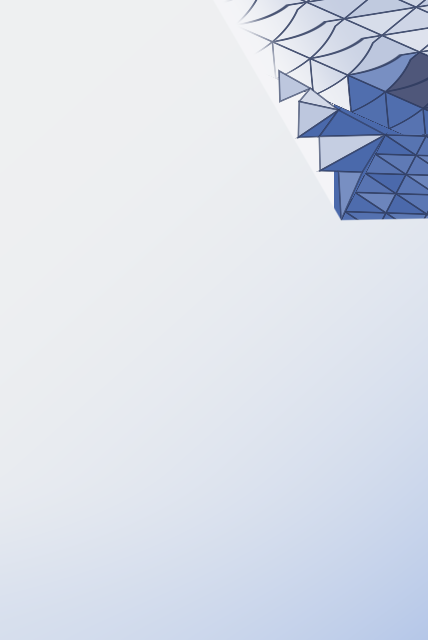
Write a Shadertoy shader that draws this background.

```glsl
// Faceted blue and white building corner against a pale, softly graded sky.
#define SKY_LIGHT vec3(0.935, 0.940, 0.945)
#define SKY_DEEP vec3(0.71, 0.78, 0.91)
#define WHITE vec3(0.955, 0.958, 0.968)
#define PALE vec3(0.74, 0.78, 0.87)
#define MID_BLUE vec3(0.47, 0.56, 0.76)
#define BLUE vec3(0.29, 0.41, 0.67)
#define SEAM vec3(0.18, 0.23, 0.37)
#define SLATE vec3(0.31, 0.34, 0.48)
#define SEAM_WIDTH 0.0008
#define ROW_BEND 0.027

float cross2(vec2 a, vec2 b) { return a.x * b.y - a.y * b.x; }

float hash(vec2 p) { return fract(sin(dot(p, vec2(127.1, 311.7))) * 4375.85); }

float seamMask(float dist, float px) {
    return 1.0 - smoothstep(SEAM_WIDTH, SEAM_WIDTH + px, abs(dist));
}

// Coordinates of p along the lattice axes u and v.
vec2 toLattice(vec2 p, vec2 u, vec2 v) {
    return vec2(cross2(p, v), cross2(u, p)) / cross2(u, v);
}

// Triangle lattice: x = distance to the nearest seam, y = half of the cell.
vec2 latticeCell(vec2 c, vec2 u, vec2 v, bool mainDiagonal) {
    vec2 f = fract(c);
    vec2 border = min(f, 1.0 - f);
    float split = mainDiagonal ? f.x - f.y : f.x + f.y - 1.0;
    float diagonal = mainDiagonal ? length(u + v) : length(u - v);
    float dist = min(border.x / length(v), border.y / length(u));
    dist = min(dist, abs(split) / diagonal);
    return vec2(dist * abs(cross2(u, v)), step(0.0, split));
}

float lineSide(vec2 p, vec2 a, vec2 b) {
    return cross2(normalize(b - a), p - a);
}

// One triangular panel with a seam; works for either winding.
void panel(inout vec3 color, vec2 p, vec2 a, vec2 b, vec2 c, vec3 tint, float px) {
    float winding = sign(cross2(b - a, c - a));
    float dist = -winding * lineSide(p, a, b);
    dist = max(dist, -winding * lineSide(p, b, c));
    dist = max(dist, -winding * lineSide(p, c, a));
    color = mix(color, tint, 1.0 - smoothstep(-px * 0.5, px * 0.5, dist));
    color = mix(color, SEAM, 0.65 * seamMask(dist, px));
}

vec3 sky(vec2 p) {
    float s = 0.45 * p.x + 0.5 * p.y;
    float lowerLeft = 0.18 * smoothstep(1.1, 1.5, p.y) * (1.0 - p.x);
    return mix(SKY_LIGHT, SKY_DEEP, clamp(0.58 * s * s * s + lowerLeft, 0.0, 1.0));
}

// Large panels, shading from white at the left edge to blue at the right.
vec3 upperPanels(vec2 p, float inset, float px) {
    vec2 u = vec2(0.088, 0.039), v = vec2(-0.080, 0.066);
    vec2 q = p - vec2(0.8125, 0.176);
    float row = toLattice(q, u, v).y;
    q.y += ROW_BEND * min(row * row, 1.0);
    vec2 c = toLattice(q, u, v), id = floor(c);
    vec2 cell = latticeCell(c, u, v, id.y >= 0.0);
    float shade = smoothstep(0.02, 0.26, inset) * (0.3 + 0.65 * hash(id + cell.y * 0.37));
    vec3 tint = mix(WHITE, PALE, shade);
    float seam = 0.85 * smoothstep(0.015, 0.10, inset);
    if (id.y >= 1.0) {
        tint = p.x > 0.78 ? BLUE : WHITE;
        seam = 0.0;
    } else if (id.y == 0.0 && (id.x > 0.0 || (id.x == 0.0 && cell.y > 0.5))) {
        tint = mix(BLUE, MID_BLUE, 0.3 * hash(id + cell.y));
    } else if (id.y == -1.0 && id.x >= 0.0) {
        tint = id.x > 0.0 ? SLATE : mix(PALE, MID_BLUE, cell.y);
    }
    return mix(tint, SEAM, seam * seamMask(cell.x, px));
}

// Small regular panels in the lower right corner.
void lowerPanels(inout vec3 color, vec2 p, float px) {
    vec2 u = vec2(0.072, 0.048), v = vec2(-0.0234, 0.045);
    vec2 c = toLattice(p - vec2(0.900, 0.316), u, v);
    vec2 cell = latticeCell(c, u, v, false);
    vec3 tint = mix(BLUE, MID_BLUE, 0.75 * hash(floor(c) + cell.y * 0.43));
    tint = mix(tint, SEAM, 0.85 * seamMask(cell.x, px));
    float inside = step(0.0, c.x) * smoothstep(0.316 - px, 0.316, p.y);
    color = mix(color, tint, inside);
}

void mainImage(out vec4 fragColor, in vec2 fragCoord) {
    // Canvas width is 1, height is 1.5, y runs downward.
    vec2 uv = fragCoord / iResolution.xy;
    vec2 p = vec2(uv.x, 1.5 * (1.0 - uv.y));
    float px = 1.0 / iResolution.x;
    vec3 color = sky(p);

    // Building silhouette: a slanted left side and a flat base.
    float inset = -lineSide(p, vec2(0.498, 0.0), vec2(0.797, 0.516));
    float base = 0.516 - 0.02 * (p.x - 0.797) - p.y;
    float body = smoothstep(-px, px, min(inset, base));

    vec3 wall = upperPanels(p, inset, px);
    lowerPanels(wall, p, px);

    // Folded panels that join the two lattices.
    vec2 fold = vec2(0.791, 0.258), hub = vec2(0.900, 0.316);
    vec2 ledge = vec2(0.746, 0.320), tip = vec2(0.748, 0.400);
    vec2 knee = vec2(0.846, 0.404), notch = vec2(0.699, 0.238);
    vec2 peak = vec2(0.725, 0.207), heel = vec2(0.697, 0.322);
    panel(wall, p, vec2(0.652, 0.166), peak, vec2(0.654, 0.238), PALE, px);
    panel(wall, p, notch, peak, fold, mix(WHITE, PALE, 0.6), px);
    panel(wall, p, notch, fold, heel, PALE, px);
    panel(wall, p, heel, fold, ledge, BLUE, px);
    panel(wall, p, ledge, fold, hub, BLUE, px);
    panel(wall, p, ledge, hub, tip, mix(PALE, WHITE, 0.15), px);
    panel(wall, p, tip, hub, knee, BLUE, px);
    panel(wall, p, vec2(0.791, 0.402), knee, vec2(0.797, 0.516), MID_BLUE, px);

    fragColor = vec4(mix(color, wall, body), 1.0);
}
```
